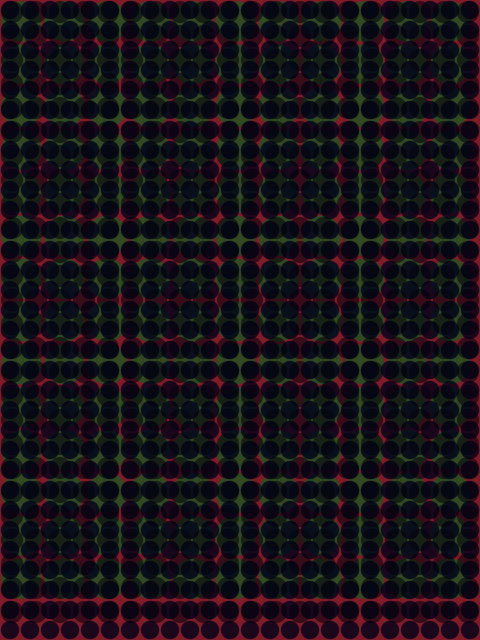
Write a Shadertoy shader that draws this pattern.

```glsl
// Three square lattices of translucent discs over a red ground.
// Navy discs fall six to a tile and dark discs five to a tile, so they beat
// four tiles across; larger green discs drift slowly underneath them.

const float TILES_ACROSS = 4.0;

// Discs per tile side
const float GREEN_PER_TILE = 2.8;
const float NAVY_PER_TILE  = 6.0;
const float DARK_PER_TILE  = 5.0;

// Disc radii as a fraction of their lattice cell
const float GREEN_RADIUS = 0.47;
const float NAVY_RADIUS  = 0.46;
const float DARK_RADIUS  = 0.46;

const vec3 RED   = vec3(0.50, 0.11, 0.155);
const vec3 GREEN = vec3(0.195, 0.285, 0.13);
const vec3 NAVY  = vec3(0.0, 0.005, 0.10);
const vec3 DARK  = vec3(0.0, 0.0, 0.045);

const float NAVY_OPACITY = 0.79;
const float DARK_OPACITY = 0.56;

// Coverage of a disc lattice; only cells that fit whole on the canvas are filled.
float discLattice(vec2 p, vec2 canvas, float perTile, float radius)
{
    float density = TILES_ACROSS * perTile;
    vec2 q = p * density;
    vec2 cellCount = floor(canvas * density + 0.001);
    vec2 inside = step(floor(q) + 1.0, cellCount);

    float edge = length(fract(q) - 0.5) - radius;
    float halfPixel = 0.7 * density / iResolution.x;
    return inside.x * inside.y * (1.0 - smoothstep(-halfPixel, halfPixel, edge));
}

void mainImage(out vec4 fragColor, in vec2 fragCoord)
{
    // Canvas widths, measured from the top left corner
    vec2 canvas = iResolution.xy / iResolution.x;
    vec2 p = fragCoord / iResolution.x;
    p.y = canvas.y - p.y;

    float green = discLattice(p, canvas, GREEN_PER_TILE, GREEN_RADIUS);
    float navy  = discLattice(p, canvas, NAVY_PER_TILE, NAVY_RADIUS);
    float dark  = discLattice(p, canvas, DARK_PER_TILE, DARK_RADIUS);

    // Layers from back to front
    vec3 color = mix(RED, GREEN, green);
    color = mix(color, NAVY, NAVY_OPACITY * navy);
    color = mix(color, DARK, DARK_OPACITY * dark);

    fragColor = vec4(color, 1.0);
}
```
